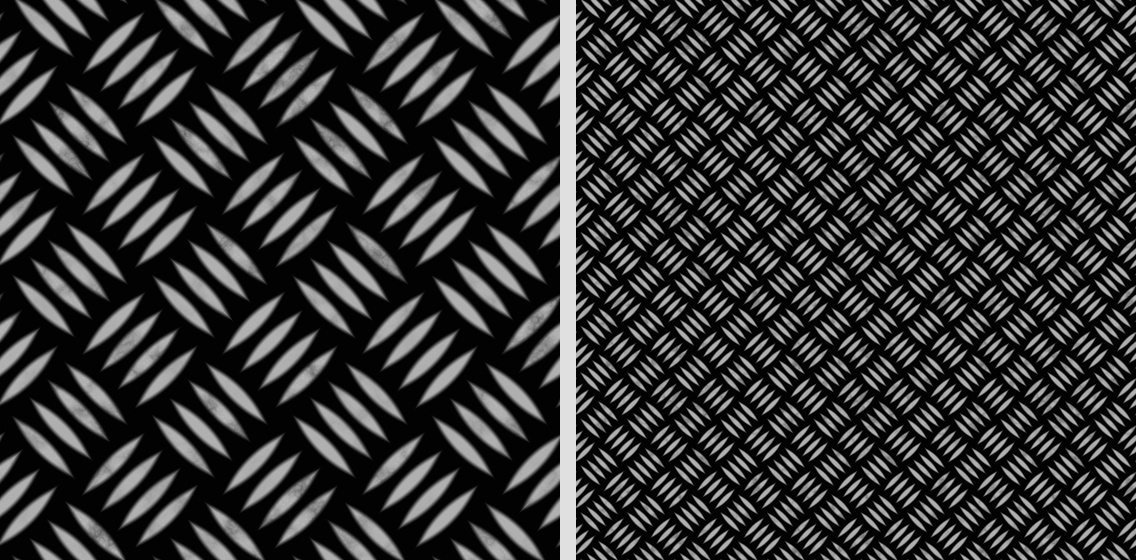
Left: one tile. Right: repeated 3 by 3.
Reproduce this texture map procedurally as a Shadertoy shader.

```glsl
const float REPEATS = 4.0;          // pattern cells across and down
const float BARS = 4.0;             // bars in each group
const float SPACING = 0.179;        // distance between bars, in cells
const float HALF_LENGTH = 0.278;    // bar size, in cells
const float HALF_WIDTH = 0.049;
const float EDGE_SOFT = 0.021;      // half width of the bevelled edge
const float JITTER = 0.008;         // random shift of each bar
const float BASE_GREY = 0.006;
const float BAR_GREY = 0.69;
const float WEAR_DEPTH = 0.36;
const float FLECK_LIGHT = 0.07;
const float SCUFF_DARK = 0.10;
const float TAU = 6.2831853;

vec3 hash3(vec3 p) {
    p = fract(p * vec3(0.1031, 0.1030, 0.0973));
    p += dot(p, p.yxz + 33.33);
    return fract((p.xxy + p.yxx) * p.zyx);
}

// Distance to the nearest feature point; wraps over the unit square
float cellular(vec2 uv, float cells) {
    vec2 p = uv * cells;
    vec2 cell = floor(p);
    float nearest = 2.0;
    for (int y = -1; y <= 1; y++) {
        for (int x = -1; x <= 1; x++) {
            vec2 c = cell + vec2(x, y);
            vec2 point = c + hash3(vec3(mod(c, cells), cells)).xy;
            nearest = min(nearest, distance(p, point));
        }
    }
    return nearest;
}

// Lens made of two overlapping circles, long axis along x
float lensDistance(vec2 p) {
    float radius = (HALF_LENGTH * HALF_LENGTH + HALF_WIDTH * HALF_WIDTH) / (2.0 * HALF_WIDTH);
    return length(vec2(p.x, abs(p.y) + radius - HALF_WIDTH)) - radius;
}

// One group of parallel bars per cell: x is coverage, y is the wear of the bar
vec2 barGroup(vec2 p, vec2 center, float slope, float soft) {
    vec2 id = floor(p - center + 0.5);
    vec2 q = p - center - id;
    vec2 axis = vec2(1.0, slope) * inversesqrt(2.0);
    vec2 local = vec2(dot(q, axis), dot(q, vec2(axis.y, -axis.x)));

    float index = clamp(floor(local.y / SPACING + 0.5 * BARS), 0.0, BARS - 1.0);
    local.y -= (index - 0.5 * (BARS - 1.0)) * SPACING;

    vec3 rnd = hash3(vec3(mod(id, REPEATS), index + BARS * step(0.0, slope)) + 1.0);
    local += (rnd.xy - 0.5) * JITTER;
    float coverage = 1.0 - smoothstep(-soft, soft, lensDistance(local));
    return vec2(coverage, rnd.z * rnd.z);
}

// Blotches, scuffs and flecks on the raised metal
float metalTone(vec2 uv, float wear) {
    vec2 warped = uv + 0.004 * sin(TAU * (uv.yx * 17.0 + vec2(0.1, 0.6)))
                     + 0.002 * sin(TAU * (uv.yx * 41.0 + vec2(0.4, 0.2)));
    float blotch = smoothstep(0.2, 0.75, cellular(warped, 22.0));
    float grain = smoothstep(0.1, 0.8, cellular(warped, 90.0));
    float scuff = 1.0 - smoothstep(0.05, 0.14, abs(cellular(warped, 58.0) - 0.35));
    float fleck = 1.0 - smoothstep(0.05, 0.3, cellular(uv, 120.0));

    float tone = 1.0 - WEAR_DEPTH * wear * blotch * mix(0.6, 1.0, grain);
    tone -= SCUFF_DARK * scuff * blotch * wear;
    tone += FLECK_LIGHT * fleck * wear;
    return BAR_GREY * tone;
}

void mainImage(out vec4 fragColor, in vec2 fragCoord) {
    vec2 uv = fragCoord / iResolution.xy;
    vec2 p = uv * REPEATS;
    float soft = max(EDGE_SOFT, REPEATS / iResolution.y);

    // Rising and falling groups alternate like a basket weave
    vec2 rising = barGroup(p, vec2(0.0, 0.5), 1.0, soft);
    vec2 falling = barGroup(p, vec2(0.5, 0.0), -1.0, soft);
    vec2 bar = rising.x > falling.x ? rising : falling;

    float grey = mix(BASE_GREY, metalTone(uv, bar.y), bar.x);
    fragColor = vec4(vec3(grey), 1.0);
}
```
